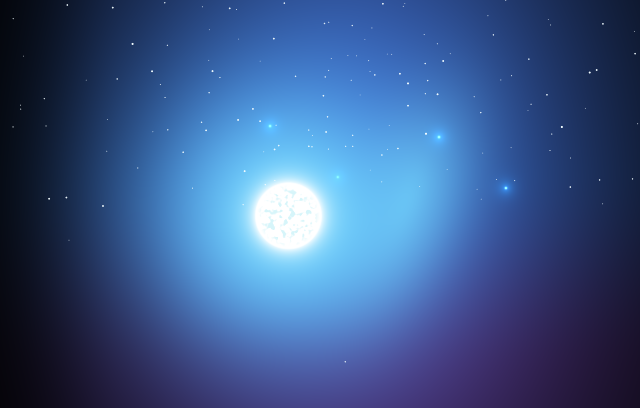
A Shadertoy shader for this background:

```glsl
// Bright mottled moon in a cyan halo, over a blue-violet starry night sky.

#define MOON_POS vec2(0.707, 0.471)
#define MOON_RADIUS 0.081
#define HALO_WIDTH 0.38
#define CORE_WIDTH 0.245
#define CLOUD_POS vec2(1.0, 0.51)
#define CLOUD_STRENGTH 0.58
#define STAR_CELL 0.044
#define STAR_DENSITY 0.36
#define STAR_RADIUS 0.0021

const vec3 SKY_BLUE = vec3(0.23, 0.39, 0.76);
const vec3 SKY_VIOLET = vec3(0.35, 0.22, 0.56);
const vec3 AZURE = vec3(0.29, 0.60, 0.94);
const vec3 CYAN = vec3(0.46, 0.86, 1.0);
const vec3 PALE = vec3(0.84, 0.96, 0.98);

vec2 hash2(vec2 p) {
    vec3 q = fract(p.xyx * vec3(0.1031, 0.1030, 0.0973));
    q += dot(q, q.yzx + 33.33);
    return fract((q.xx + q.yz) * q.zy);
}

float gradientNoise(vec2 p) {
    vec2 i = floor(p), f = fract(p);
    vec2 u = f * f * f * (f * (f * 6.0 - 15.0) + 10.0);
    vec2 e = vec2(0.0, 1.0);
    float a = dot(hash2(i) * 2.0 - 1.0, f);
    float b = dot(hash2(i + e.yx) * 2.0 - 1.0, f - e.yx);
    float c = dot(hash2(i + e.xy) * 2.0 - 1.0, f - e.xy);
    float d = dot(hash2(i + e.yy) * 2.0 - 1.0, f - e.yy);
    return mix(mix(a, b, u.x), mix(c, d, u.x), u.y);
}

float bell(float x) {
    return exp(-x * x);
}

// Blue above, violet below, darkening towards the sides
vec3 sky(vec2 p) {
    vec3 color = mix(SKY_VIOLET, SKY_BLUE, smoothstep(0.08, 0.60, p.y));
    vec2 fromCentre = (p - vec2(0.87, 0.5)) * vec2(1.1, 0.75);
    float shade = exp(-1.9 * dot(fromCentre, fromCentre));
    float leftFade = mix(0.35, 1.0, smoothstep(-0.1, 0.3, p.x));
    return color * shade * leftFade;
}

// Tilted haze to the right of the moon
float cloud(vec2 p) {
    vec2 axis = normalize(vec2(0.4, 1.0));
    vec2 d = p - CLOUD_POS;
    vec2 local = vec2(dot(d, vec2(axis.y, -axis.x)), dot(d, axis));
    float wide = bell(length(local / vec2(0.13, 0.24)));
    float streak = bell(length(local / vec2(0.035, 0.09)));
    return CLOUD_STRENGTH * wide + 0.08 * streak;
}

// One jittered star per chosen cell, densest at the upper centre
float stars(vec2 p, float pixel) {
    float light = 0.0;
    for (int layer = 0; layer < 2; layer++) {
        float size = STAR_CELL * (1.0 + 0.37 * float(layer));
        vec2 cell = floor(p / size);
        vec2 seed = cell + 71.0 * float(layer);
        vec2 pos = (cell + 0.15 + 0.7 * hash2(seed)) * size;
        vec2 pick = hash2(seed + 19.7);
        float density = STAR_DENSITY * smoothstep(0.30, 0.85, pos.y);
        density *= 0.35 + 0.65 * bell((pos.x - 0.88) / 0.45);
        float radius = STAR_RADIUS * mix(0.45, 1.15, pick.y * pick.y);
        float dotMask = 1.0 - smoothstep(radius - 0.5 * pixel, radius + 0.6 * pixel, length(p - pos));
        light += step(pick.x, density) * dotMask * mix(0.55, 1.0, pick.y);
    }
    return min(light, 1.0);
}

// Larger stars, each with a soft blue aura
vec3 glowStars(vec2 p) {
    vec3 places[4] = vec3[4](vec3(0.662, 0.691, 0.6), vec3(1.076, 0.664, 0.8),
                             vec3(1.240, 0.539, 1.0), vec3(0.828, 0.566, 0.3));
    vec3 light = vec3(0.0);
    for (int i = 0; i < 4; i++) {
        float d = length(p - places[i].xy);
        light += places[i].z * (vec3(0.03, 0.28, 0.42) * exp(-d / 0.013)
                              + vec3(0.5, 0.6, 0.6) * bell(d / 0.003));
    }
    return light;
}

// White disc with pale blotches that fade at the limb
vec3 moonSurface(vec2 p, float r) {
    vec2 q = (p - MOON_POS) / MOON_RADIUS;
    float blotches = gradientNoise(q * 5.0 + 40.0) + 0.6 * gradientNoise(q * 10.0 + 90.0);
    float mottle = smoothstep(0.02, 0.35, blotches);
    mottle *= 1.0 - smoothstep(0.7, 0.98, r / MOON_RADIUS);
    return mix(vec3(1.0), PALE, mottle);
}

void mainImage(out vec4 fragColor, in vec2 fragCoord) {
    vec2 p = fragCoord / iResolution.y;
    float pixel = 1.0 / iResolution.y;
    float r = length(p - MOON_POS);

    // Sky and glows
    vec3 color = sky(p);
    color = mix(color, AZURE, 0.92 * bell(r / HALO_WIDTH));
    color = mix(color, CYAN, cloud(p));
    color = mix(color, CYAN, bell(r / CORE_WIDTH));

    // Stars
    color += glowStars(p);
    color = mix(color, vec3(0.95, 0.99, 1.0), stars(p, pixel));

    // Moon and its bright rim
    color = mix(color, vec3(1.0), 0.9 * exp(-max(r - MOON_RADIUS, 0.0) / 0.022));
    float disc = 1.0 - smoothstep(MOON_RADIUS - pixel, MOON_RADIUS + pixel, r);
    color = mix(color, moonSurface(p, r), disc);

    fragColor = vec4(clamp(color, 0.0, 1.0), 1.0);
}
```
